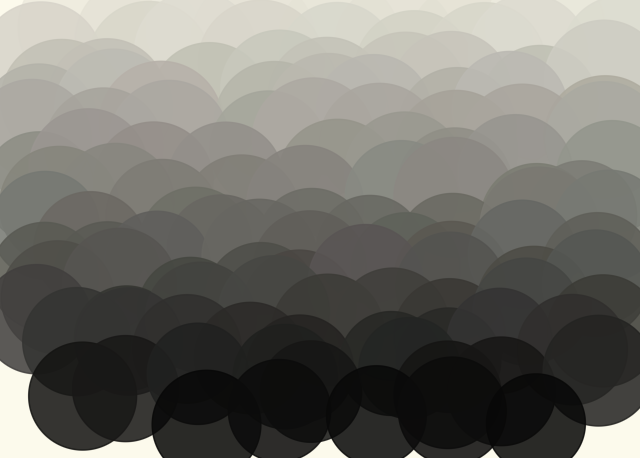
This background is drawn by a Shadertoy shader. Its source:

```glsl
#define ROWS 13
#define COLUMNS 9
#define FRONT_COLUMNS 5
#define OPACITY 0.86
#define RIM_WIDTH 0.0025
#define RADIUS_TOP 0.137
#define RADIUS_BOTTOM 0.115
#define JITTER vec2(0.052, 0.034)
#define TINT 0.022
#define CREAM vec3(0.988, 0.979, 0.925)
#define INK vec3(0.030, 0.030, 0.029)

// Three random values in 0..1 from a grid cell
vec3 hash3(vec2 cell) {
    vec3 q = fract(cell.xyx * vec3(0.1031, 0.1030, 0.0973));
    q += dot(q, q.yxz + 33.33);
    return fract((q.xxy + q.yzz) * q.zyx);
}

// Lay one translucent disc, darker the lower its centre sits
void layDisc(inout vec3 color, vec2 p, vec2 center, vec3 rnd, float pixel) {
    float depth = clamp((1.0 - center.y) / 0.91, 0.0, 1.0);
    float radius = mix(RADIUS_TOP, RADIUS_BOTTOM, depth) + 0.012 * (rnd.z - 0.5);
    float dist = length(p - center) - radius;
    float cover = smoothstep(0.75, -0.75, dist / pixel);
    float rim = smoothstep(-RIM_WIDTH - pixel, -RIM_WIDTH, dist);

    vec3 tint = TINT * (rnd.zxy - 0.5) * depth * (1.0 - depth) * 4.0;
    vec3 shade = mix(CREAM, INK, depth) + tint;
    color = mix(color, shade, cover * (OPACITY + 0.08 * rim));
}

void mainImage(out vec4 fragColor, in vec2 fragCoord) {
    float pixel = 1.0 / iResolution.y;
    vec2 p = (fragCoord - vec2(0.5 * iResolution.x, 0.0)) * pixel;
    vec3 color = CREAM;

    // Overlapping rows, from the pale top to the dark bottom
    for (int row = 0; row < ROWS; row++) {
        float t = float(row) / float(ROWS - 1);
        float bow = 2.0 * t - 1.0;
        float left = -0.62 + 0.09 * bow * bow;
        float right = mix(0.62, 0.565, t);
        for (int col = 0; col < COLUMNS; col++) {
            vec3 rnd = hash3(vec2(col, row) + 17.0);
            float s = float(col) / float(COLUMNS - 1);
            vec2 center = vec2(mix(left, right, s), mix(0.92, 0.165, t));
            center += JITTER * (2.0 * rnd.xy - 1.0);
            layDisc(color, p, center, rnd, pixel);
        }
    }

    // Sparse front row, nearly black
    for (int col = 0; col < FRONT_COLUMNS; col++) {
        vec3 rnd = hash3(vec2(col, 71.0));
        float s = float(col) / float(FRONT_COLUMNS - 1);
        vec2 center = vec2(mix(-0.265, 0.485, s), 0.085);
        center += 0.02 * (2.0 * rnd.xy - 1.0);
        layDisc(color, p, center, rnd, pixel);
    }

    fragColor = vec4(color, 1.0);
}
```
